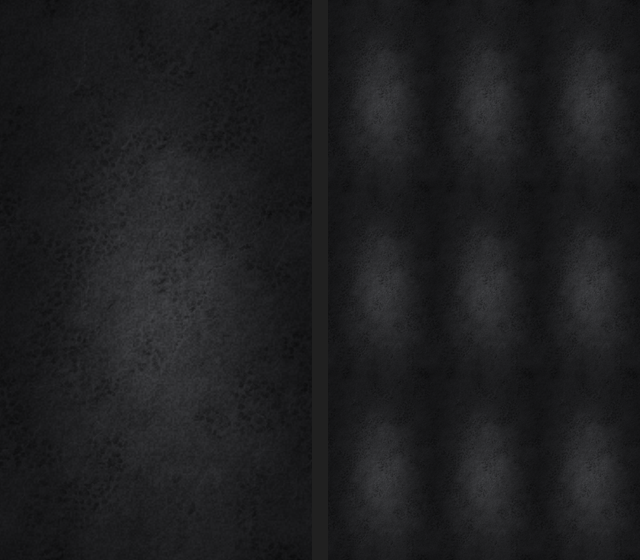
Left: one tile. Right: repeated 3 by 3.
Write a Shadertoy shader that draws this texture.

```glsl
// Dark weathered slate: soft central glow, gritty relief, pits and diagonal fractures.
#define EDGE_COLOR vec3(0.084, 0.085, 0.091)
#define GLOW_COLOR vec3(0.116, 0.117, 0.120)
#define GLOW_CENTER vec2(0.53, 0.43)
#define GRID vec2(9.0, 16.0)
#define LIGHT_STEP vec2(0.0035, -0.0020)
#define RELIEF 1.5
#define MOTTLE 0.40
#define PIT_DEPTH 0.26
#define GRAIN 0.28
#define VEIN_LIGHT 0.13
#define FRACTURE_OFFSET 0.20

const float TAU = 6.28318;

vec2 hash2(vec2 p) {
    vec3 q = fract(p.xyx * vec3(0.1031, 0.1030, 0.0973));
    q += dot(q, q.yzx + 33.33);
    return fract((q.xx + q.yz) * q.zy);
}

// Value noise that wraps after a whole number of cells
float noise(vec2 p, vec2 period) {
    vec2 cell = floor(p), f = p - cell;
    f = f * f * (3.0 - 2.0 * f);
    vec2 a = mod(cell, period), b = mod(cell + 1.0, period);
    return mix(mix(hash2(a).x, hash2(vec2(b.x, a.y)).x, f.x),
               mix(hash2(vec2(a.x, b.y)).x, hash2(b).x, f.x), f.y);
}

float fbm(vec2 uv, vec2 period, int octaves) {
    float sum = 0.0, total = 0.0, weight = 1.0;
    for (int i = 0; i < octaves; i++) {
        sum += weight * noise(uv * period + float(i) * 0.37, period);
        total += weight;
        weight *= 0.66;
        period *= 2.0;
    }
    return sum / total;
}

// Wrapping cellular noise: distance to the nearest scattered point
float cellular(vec2 p, vec2 period) {
    vec2 cell = floor(p), f = p - cell;
    float nearest = 2.0;
    for (int y = -1; y <= 1; y++)
        for (int x = -1; x <= 1; x++) {
            vec2 o = vec2(x, y);
            nearest = min(nearest, length(o + hash2(mod(cell + o, period)) - f));
        }
    return nearest;
}

vec2 raisedCos(vec2 t) { return 0.5 + 0.5 * cos(TAU * t); }

// Integer shear keeps diagonal features periodic
vec2 diagonal(vec2 uv) { return vec2(uv.x - uv.y, uv.x + uv.y); }

// Signed distance across the main fracture; rough shifts it into a jagged path
float fractureSide(vec2 uv, float rough) {
    return fract(uv.x - uv.y - FRACTURE_OFFSET + 0.5 + 0.16 * (rough - 0.5)) - 0.5;
}

float fractureMask(vec2 uv) {
    float m = raisedCos(uv - vec2(0.74, 0.5)).x;
    return m * m;
}

// Surface height: grit, broken ledges and the fracture lip
float height(vec2 uv) {
    float grit = fbm(uv, GRID, 5);
    vec2 period = vec2(7.0, 4.0);
    float ledge = noise(diagonal(uv) * period, period) + 0.7 * (grit - 0.5);
    float patchy = smoothstep(0.4, 0.8, noise(uv * vec2(4.0, 7.0), vec2(4.0, 7.0)));
    float side = fractureSide(uv, grit);
    float lip = smoothstep(-0.006, 0.006, side) * smoothstep(0.14, 0.0, side);
    return grit + 0.14 * patchy * smoothstep(0.46, 0.54, ledge)
                + 0.20 * fractureMask(uv) * lip;
}

void mainImage(out vec4 fragColor, in vec2 fragCoord) {
    vec2 uv = fragCoord / iResolution.xy;

    // Periodic glow that fades to the edges
    vec2 lobe = raisedCos(uv - GLOW_CENTER);
    float glow = lobe.x * (0.2 + 0.8 * lobe.y);

    // Relief lit from the upper left
    float shade = 1.0 + RELIEF * (height(uv + LIGHT_STEP) - height(uv));

    // Cloudy mottling
    float grit = fbm(uv, GRID, 5);
    float cloud = fbm(uv, vec2(4.0, 7.0), 3);
    shade += MOTTLE * (0.5 * (cloud - 0.5) + 0.7 * (grit - 0.5));

    // Clustered pits with ragged outlines
    vec2 pitGrid = GRID * 5.0;
    float pit = cellular(uv * pitGrid + 2.5 * grit, pitGrid);
    float cluster = smoothstep(0.42, 0.7, fbm(uv + 0.31, GRID, 3));
    shade -= PIT_DEPTH * cluster * smoothstep(0.55, 0.15, pit);

    // Thin pale veins and the dark fracture line
    float vein = smoothstep(0.022, 0.0, abs(fbm(uv + 0.63, vec2(5.0, 9.0), 4) - 0.5));
    shade += VEIN_LIGHT * vein * smoothstep(0.45, 0.65, cloud);
    float crack = smoothstep(0.008, 0.0, abs(fractureSide(uv, grit) + 0.006));
    shade -= 0.22 * crack * fractureMask(uv);

    // Fine grain
    vec2 grainGrid = GRID * 20.0;
    shade += GRAIN * (noise(uv * grainGrid, grainGrid) - 0.5);

    vec3 color = (EDGE_COLOR + GLOW_COLOR * glow) * max(shade + 0.03, 0.0);
    fragColor = vec4(color, 1.0);
}
```
